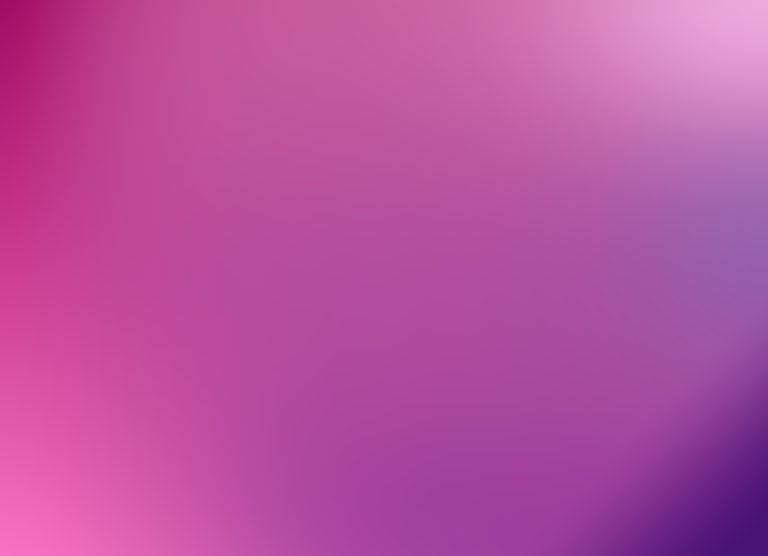
This background is drawn by a Shadertoy shader. Its source:

```glsl
// A soft mesh gradient: an orchid field with coloured light bleeding in
// from the edges. Each layer is one colour mixed in by a smooth weight
// (Gaussian, exponential or diagonal ramp) in 0..1 canvas units.

// Colours
const vec3 ORCHID_LEFT  = vec3(0.750, 0.295, 0.610);
const vec3 ORCHID_RIGHT = vec3(0.655, 0.310, 0.630);
const vec3 ROSE         = vec3(0.780, 0.360, 0.610);
const vec3 PLUM         = vec3(0.610, 0.240, 0.610);
const vec3 VIOLET       = vec3(0.580, 0.370, 0.670);
const vec3 HOT_PINK     = vec3(0.970, 0.450, 0.760);
const vec3 MAGENTA      = vec3(0.640, 0.040, 0.390);
const vec3 PALE_LILAC   = vec3(0.920, 0.660, 0.860);
const vec3 INDIGO       = vec3(0.290, 0.070, 0.460);

// Placement and reach of the layers
const vec2  ROSE_RANGE    = vec2(0.45, 1.05);
const float PLUM_HEIGHT   = 0.28;
const vec2  VIOLET_CENTRE = vec2(1.0, 0.58);
const vec2  VIOLET_REACH  = vec2(0.18, 0.25);
const vec2  LILAC_REACH   = vec2(0.29, 0.25);
const vec2  INDIGO_REACH  = vec2(0.36, 0.52);
const vec2  INDIGO_RANGE  = vec2(0.10, 0.95);
const float EDGE_WIDTH    = 0.14;  // narrowest part of the left edge light
const float EDGE_WAIST    = 0.75;  // height of that narrowest part
const float EDGE_FLARE    = 0.30;  // widening away from the waist

// Elliptical Gaussian weight around a centre
float glow(vec2 p, vec2 centre, vec2 reach) {
    vec2 d = (p - centre) / reach;
    return exp(-dot(d, d));
}

// Light from the left edge, flaring towards the lower corner
float leftEdge(vec2 p) {
    float offset = p.y - EDGE_WAIST;
    float width = EDGE_WIDTH + EDGE_FLARE * offset * offset;
    return exp(-pow(max(p.x, 0.0) / width, 1.5));
}

// Diagonal shade filling the lower right corner
float cornerShade(vec2 p) {
    float d = (1.0 - p.x) / INDIGO_REACH.x + p.y / INDIGO_REACH.y;
    return 1.0 - smoothstep(INDIGO_RANGE.x, INDIGO_RANGE.y, d);
}

void mainImage(out vec4 fragColor, in vec2 fragCoord) {
    vec2 p = fragCoord / iResolution.xy;

    // Broad field, warmer above and deeper below
    vec3 color = mix(ORCHID_LEFT, ORCHID_RIGHT, p.x);
    color = mix(color, ROSE, smoothstep(ROSE_RANGE.x, ROSE_RANGE.y, p.y));
    float plumDepth = p.y / PLUM_HEIGHT;
    color = mix(color, PLUM, exp(-plumDepth * plumDepth) * smoothstep(0.1, 0.5, p.x));

    // Edge and corner lights
    color = mix(color, VIOLET, glow(p, VIOLET_CENTRE, VIOLET_REACH));
    color = mix(color, mix(HOT_PINK, MAGENTA, p.y), leftEdge(p));
    color = mix(color, PALE_LILAC, glow(p, vec2(1.0), LILAC_REACH));
    color = mix(color, INDIGO, cornerShade(p));

    fragColor = vec4(color, 1.0);
}
```
